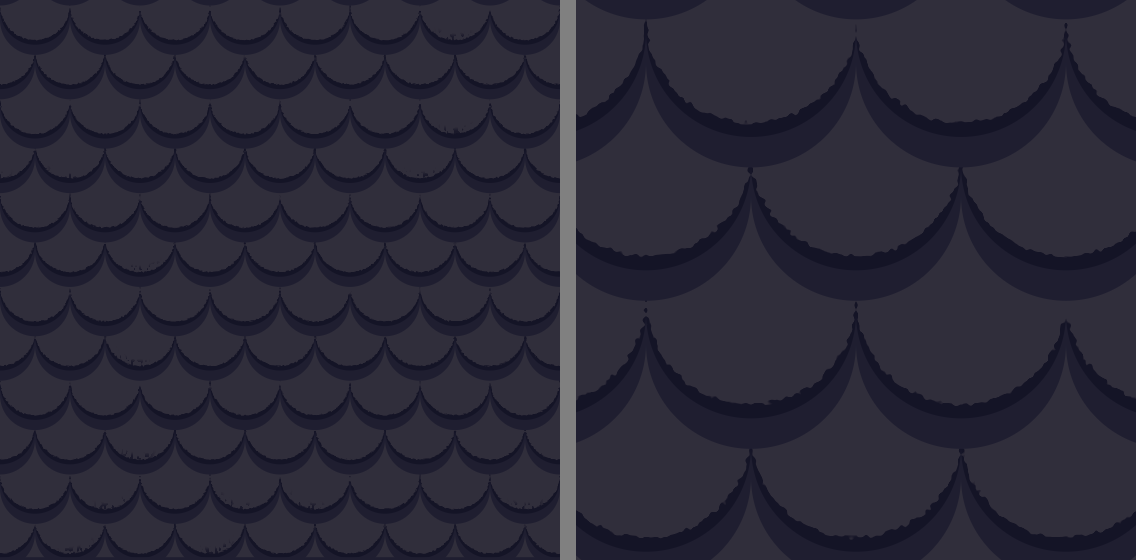
Left, the full canvas; right, a detail of the centre.
Write a Shadertoy shader that draws this pattern.

```glsl
// Dark overlapping roof scales with inked rims, drop shadows and slight edge wear
#define COLUMNS 8.0      // scales across the canvas
#define PAIR 1.34        // height of two rows, in scale widths
#define STAGGER 0.635    // drop from an even row to the odd row below it
#define START 0.071      // depth of the first row's arc centre
#define RIM 0.068        // ink thickness at the foot of a scale
#define SHADOW 0.145     // shadow thickness at the foot of a scale
#define ROUGHNESS 0.024  // raggedness of the ink's upper edge
#define WORN 0.14        // share of scales with flecks
#define BASE_STRIP 0.005 // height of the strip along the bottom
#define SLATE vec3(0.190, 0.180, 0.230)
#define SHADE vec3(0.120, 0.118, 0.190)
#define INK vec3(0.080, 0.078, 0.150)

float hash(vec2 p) {
    return fract(sin(dot(p, vec2(127.1, 311.7))) * 43758.5453);
}

float valueNoise(vec2 p) {
    vec2 i = floor(p), f = fract(p);
    f = f * f * (3.0 - 2.0 * f);
    return mix(mix(hash(i), hash(i + vec2(1, 0)), f.x),
               mix(hash(i + vec2(0, 1)), hash(i + vec2(1, 1)), f.x), f.y);
}

// Distance to a round-footed column one unit wide; y points down
float scaleDistance(vec2 p) {
    return length(vec2(p.x, max(p.y, 0.0))) - 0.5;
}

float coverage(float d, float pixel) {
    return clamp(0.5 - d / pixel, 0.0, 1.0);
}

// Lays one row of scales over the colour beneath it
vec3 drawRow(vec3 color, vec2 p, float row, float pixel) {
    float odd = mod(row, 2.0);
    float column = floor(p.x + 0.5 * odd);
    float centre = START + PAIR * floor(row * 0.5) + STAGGER * odd;
    vec2 q = vec2(fract(p.x + 0.5 * odd) - 0.5, p.y - centre);

    float shadow = scaleDistance(q - vec2(0.0, RIM + SHADOW));
    float rim = scaleDistance(q - vec2(0.0, RIM));
    float face = scaleDistance(q);
    float ragged = face + ROUGHNESS * (valueNoise(p * 42.0) - 0.5);

    // Short flecks above the rim of a few scales
    float worn = step(hash(vec2(column, row) + 3.7), WORN);
    float side = smoothstep(0.3, 0.1, abs(q.x - 0.25 * (hash(vec2(row, column)) - 0.5)));
    float band = smoothstep(-0.11, -0.03, face) * step(0.2, q.y);
    float fleck = worn * side * band * smoothstep(0.64, 0.74, valueNoise(p * vec2(36.0, 20.0)));

    color = mix(color, SHADE, coverage(shadow, pixel));
    color = mix(color, INK, coverage(rim, pixel));
    return mix(color, mix(SLATE, INK, 0.8 * fleck), coverage(ragged, pixel));
}

void mainImage(out vec4 fragColor, in vec2 fragCoord) {
    vec2 uv = fragCoord / iResolution.xy;
    vec2 p = vec2(uv.x, 1.0 - uv.y) * COLUMNS;
    float pixel = COLUMNS / iResolution.y;

    // Lower rows first, so that upper rows overlap them
    float nearest = floor((p.y - START) / (0.5 * PAIR));
    vec3 color = SLATE;
    for (int i = 1; i >= -1; i--)
        color = drawRow(color, p, nearest + float(i), pixel);

    // Shaded strip along the bottom
    color = mix(color, SHADE, coverage((uv.y - BASE_STRIP) * COLUMNS, pixel));
    fragColor = vec4(color, 1.0);
}
```
